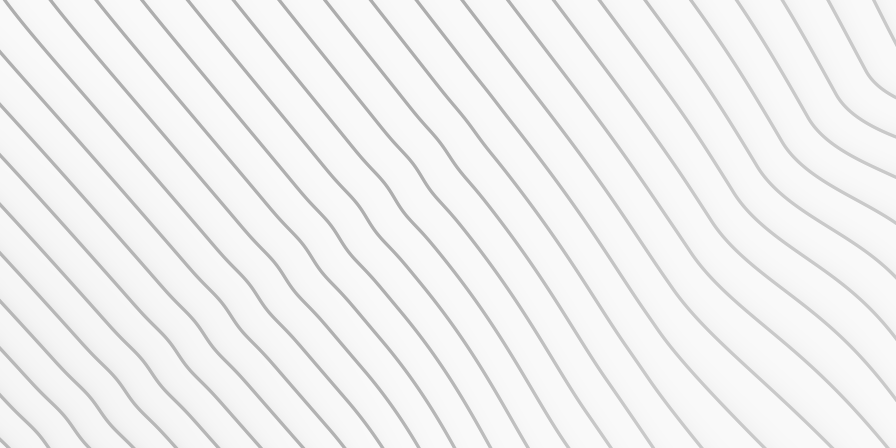
This background is drawn by a Shadertoy shader. Its source:

```glsl
// Sideways drift of a stripe at depth p.y below the top edge
float drift(vec2 p) {
    float slant = 0.85 - 0.08 * p.x - 0.12 * exp(-5.0 * (p.x + p.y));
    // Lower left fans outward, upper right stands steeper
    slant += 0.075 * p.y * (1.0 - smoothstep(0.8, 1.35, p.x + 0.6 * (p.y - 0.85)));
    slant -= 0.2 * smoothstep(1.5, 2.0, p.x) * (1.0 - p.y);
    // Curved knee on the right
    float knee = p.x - 2.418 + 1.635 * p.y - 0.927 * p.y * p.y;
    float bend = (0.24 - 0.08 * p.y) * smoothstep(-0.25, 0.32, knee);
    // Small crease running across the stripes on the left
    float crease = p.y + 0.717 * p.x - 1.075;
    float ripple = 0.008 * sin(20.0 * crease) * exp(-90.0 * crease * crease);
    return p.y * slant + bend - ripple * (1.0 - smoothstep(0.9, 1.15, p.x));
}

// Stripe coordinate: whole numbers lie on the grooves
float stripePhase(vec2 p) {
    return (p.x - drift(p) - 0.0104) / 0.1021;
}

void mainImage(out vec4 fragColor, in vec2 fragCoord) {
    vec2 p = fragCoord / iResolution.y;
    p.y = 1.0 - p.y;
    float pixel = 1.0 / iResolution.y;

    // Turn the phase into a true distance with its local gradient
    float phase = stripePhase(p);
    vec2 e = vec2(0.001, 0.0);
    vec2 slope = vec2(stripePhase(p + e.xy) - stripePhase(p - e.xy),
                      stripePhase(p + e.yx) - stripePhase(p - e.yx)) / 0.002;
    float across = fract(phase);
    float dist = min(across, 1.0 - across) / length(slope);

    // Paper with soft shade beside each groove
    float corner = 1.0 - smoothstep(0.2, 1.1, length(p - vec2(0.0, 1.0)));
    float side = smoothstep(1.1, 1.8, p.x);
    float shade = exp(-5.0 * across) * (0.025 + 0.035 * corner + 0.015 * side);
    float paper = 0.978 - shade - 0.012 * corner;

    // Grooves are darkest along the middle and pale at the lower right
    float pale = smoothstep(1.0, 1.8, p.x + 0.35 * p.y);
    float groove = mix(0.68, 0.79, pale) + 0.04 * corner;
    float ink = 1.0 - smoothstep(0.0037 - 0.6 * pixel, 0.0037 + 0.6 * pixel, dist);
    fragColor = vec4(vec3(mix(paper, groove, ink)), 1.0);
}
```
